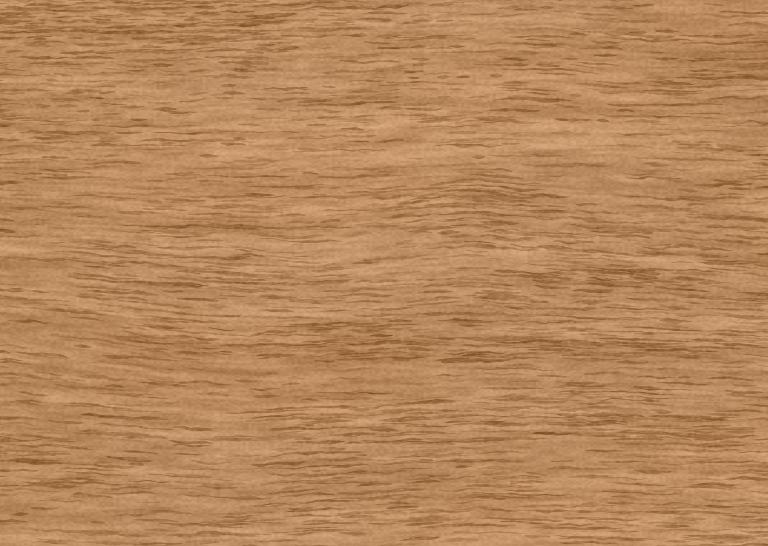
Write a Shadertoy shader that draws this texture.

```glsl
// Light oak board: horizontal wavy grain with fine fibres and dark tapered pores.

float hash(vec2 p) {
    vec3 q = fract(vec3(p.xyx) * 0.1031);
    q += dot(q, q.yzx + 33.33);
    return fract((q.x + q.y) * q.z);
}

float noise(vec2 p) {
    vec2 i = floor(p), f = fract(p);
    f = f * f * (3.0 - 2.0 * f);
    return mix(mix(hash(i), hash(i + vec2(1, 0)), f.x),
               mix(hash(i + vec2(0, 1)), hash(i + vec2(1, 1)), f.x), f.y);
}

// One layer of dark dashes, each kept inside its own randomly shifted cell.
float pores(vec2 p, vec2 cell, float seed, float density) {
    p.y += seed * 0.37;
    float row = floor(p.y / cell.y);
    float x = p.x / cell.x + 20.0 + 7.0 * hash(vec2(row, seed));
    vec2 id = vec2(floor(x), row + seed * 57.0);
    float halfLength = mix(0.22, 0.49, hash(id + 3.1));
    float centre = mix(halfLength, 1.0 - halfLength, hash(id + 8.7));
    float along = (fract(x) - centre) / halfLength;
    float across = p.y - (row + mix(0.35, 0.65, hash(id + 5.3))) * cell.y;
    across += 0.0034 * (noise(vec2(p.x * 48.0, id.y)) - 0.5);
    float thickness = mix(0.0008, 0.0027, hash(id + 11.9)) * (1.0 - along * along);
    thickness *= mix(0.6, 1.4, noise(vec2(p.x * 80.0, id.y + 5.0)));
    float ink = 1.0 - smoothstep(-0.0006, 0.0013, abs(across) - thickness);
    float present = smoothstep(-0.08, 0.08, density - hash(id + 17.3));
    float broken = mix(0.5, 1.1, noise(vec2(p.x * 90.0, p.y * 300.0)));
    return ink * present * broken * mix(0.45, 1.0, hash(id + 23.9))
         * (1.0 - smoothstep(0.8, 1.0, abs(along)));
}

void mainImage(out vec4 fragColor, in vec2 fragCoord) {
    vec2 p = fragCoord / iResolution.y;

    // Grain flow: slow bends, a gentle fall to the right around the middle
    vec2 g = p;
    float middle = exp(-pow((p.y - 0.48) / 0.17, 2.0));
    g.y += (0.022 + 0.02 * middle) * (noise(p * vec2(2.2, 3.0) + 4.0) - 0.5);
    g.y += 0.03 * middle * (p.x - 0.7);
    g.y += 0.008 * (noise(p * vec2(7.0, 11.0) + 9.0) - 0.5);
    g.y += 0.004 * (noise(p * vec2(24.0, 40.0)) - 0.5);

    // Broad bands, fibres and a fine matte grain
    float tone = 0.040 * (noise(g * vec2(1.5, 9.0) + 2.0) - 0.5);
    tone += 0.045 * (noise(g * vec2(3.0, 34.0) + 6.0) - 0.5);
    tone += 0.070 * (noise(g * vec2(7.0, 95.0) + 13.0) - 0.5);
    tone += 0.085 * (noise(g * vec2(20.0, 200.0) + 21.0) - 0.5);
    tone += 0.070 * (noise(p * vec2(190.0, 300.0)) - 0.5);

    // Pores gather in clusters; short ones crowd the upper left
    float cluster = noise(g * vec2(2.6, 13.0) + 31.0);
    float density = mix(0.14, 0.80, smoothstep(0.15, 0.85, cluster));
    float upper = smoothstep(0.6, 0.95, p.y);
    float dark = 0.0;
    for (int i = 0; i < 5; i++) {
        float k = float(i);
        vec2 cell = vec2(0.095 + 0.04 * k, 0.0125 + 0.0011 * k);
        dark = max(dark, pores(g, cell, k + 1.0, density * (0.85 - 0.05 * k)));
    }
    float shortDensity = 0.10 + 0.60 * upper * smoothstep(1.4, 0.2, p.x);
    dark = max(dark, pores(g, vec2(0.058, 0.0115), 7.0, shortDensity));
    dark = max(dark, pores(g, vec2(0.070, 0.0135), 8.0, shortDensity * cluster * 1.4));

    // Dense dark streaks in the bent zone
    float streak = smoothstep(0.6, 0.85, noise(g * vec2(3.5, 22.0) + 47.0)) * middle;
    dark = max(dark, pores(g, vec2(0.075, 0.0095), 9.0, streak));
    tone -= 0.015 * streak;

    vec3 wood = vec3(0.741, 0.553, 0.386) + tone - 0.185 * dark;
    wood += vec3(0.010, -0.004, -0.008) * (noise(g * vec2(2.0, 6.0) + 60.0) - 0.4);
    fragColor = vec4(wood, 1.0);
}
```
